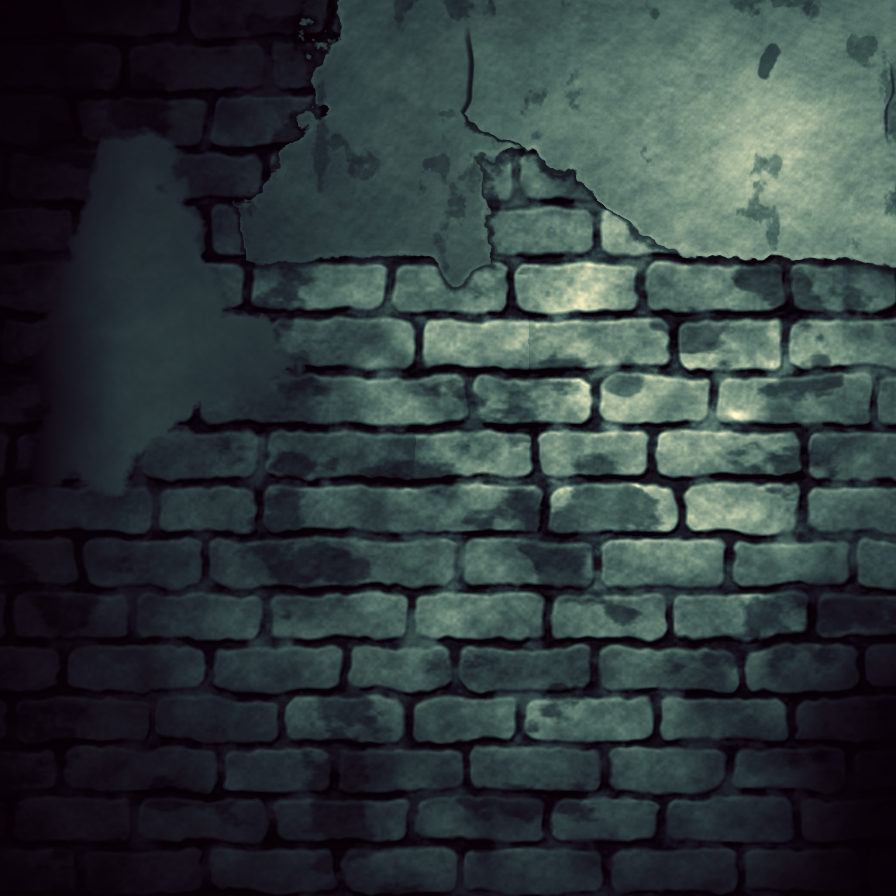
This texture is drawn by a three.js fragment shader. Its source:

```glsl
// Weathered brick wall under torn plaster, lit from the upper right with dark corners.
#define ROW_HEIGHT 0.0592
#define BRICK_WIDTH 0.1458
#define WALL_TOP 0.6484
#define MORTAR_GAP 0.0032
#define CORNER 0.013
#define RELIEF 0.75
#define GRAIN 0.16
#define PLASTER_BASE 0.712
#define TEAR_X 0.512

varying vec2 vUv;

float hash(vec2 p) {
  return fract(sin(dot(p, vec2(127.1, 311.7))) * 43758.5453);
}

float noise(vec2 p) {
  vec2 i = floor(p), f = fract(p);
  f = f * f * (3.0 - 2.0 * f);
  return mix(mix(hash(i), hash(i + vec2(1.0, 0.0)), f.x),
             mix(hash(i + vec2(0.0, 1.0)), hash(i + 1.0), f.x), f.y);
}

float fbm(vec2 p) {
  float sum = 0.0, amp = 0.5;
  for (int i = 0; i < 5; i++) {
    sum += amp * noise(p);
    p = p * 2.07 + vec2(3.1, 7.7);
    amp *= 0.5;
  }
  return sum;
}

float spot(vec2 p, vec2 center, vec2 size) {
  vec2 d = (p - center) / size;
  return exp(-dot(d, d));
}

float segment(vec2 p, vec2 a, vec2 b) {
  vec2 pa = p - a, ba = b - a;
  return length(pa - ba * clamp(dot(pa, ba) / dot(ba, ba), 0.0, 1.0));
}

// Running bond: x = face coverage, y = random tint of the brick
vec2 bricks(vec2 p) {
  p += 0.009 * (vec2(noise(p * 26.0), noise(p * 26.0 + 40.0)) - 0.5);
  p += 0.004 * (vec2(noise(p * 90.0), noise(p * 90.0 + 70.0)) - 0.5);
  float drop = WALL_TOP - p.y;
  float row = (drop - 0.0104 * sin(drop * 5.3)) / ROW_HEIGHT;
  float r = floor(row), f = row - r;
  float odd = mod(r + step(r, 2.5), 2.0);
  float u = (p.x - 0.521 + 0.068 * odd - 0.056 * step(r, -0.5)) / BRICK_WIDTH;
  float j = floor(u + 0.5);
  float joint = j + 0.24 * (hash(vec2(j, r + 20.0)) - 0.5);
  // Some joints are filled, leaving long bricks
  float jointX = p.x + (joint - u) * BRICK_WIDTH;
  float filled = step(abs(jointX - (r < 0.5 ? 0.6 : 0.41)), 0.08) * step(-0.5, r) * step(r, 4.5);
  vec2 inset = vec2(abs(u - joint) * BRICK_WIDTH + 0.013 * filled, min(f, 1.0 - f) * ROW_HEIGHT);
  float edge = CORNER - length(max(CORNER + MORTAR_GAP - inset, 0.0));
  float id = j - step(u, joint);
  return vec2(smoothstep(-0.001, 0.005, edge), hash(vec2(id, r + 51.0)));
}

float wallHeight(vec2 p) {
  return 0.45 * bricks(p).x + 0.9 * fbm(p * vec2(38.0, 46.0));
}

// Tone to colour: violet black, teal, pale olive
vec3 grade(float g) {
  vec3 c = vec3(0.06 + 0.3 * g + 0.73 * g * g, g, 0.05 + 0.85 * g - 0.1 * g * g);
  return c * mix(0.55, 1.0, smoothstep(0.0, 0.06, g));
}

void main() {
  vec2 p = vUv;
  float rough = fbm(p * 24.0) - 0.5;
  float broad = fbm(p * 7.0 + 5.0) - 0.5;
  float grain = noise(p * 260.0) + noise(p * 140.0) - 1.0;

  // Light falling on the bricks
  float light = 0.54 * spot(p, vec2(0.7, 0.62), vec2(0.4, 0.33))
              + 0.17 * spot(p, vec2(0.56, 0.24), vec2(0.42, 0.3));
  light *= 1.0 - 0.8 * smoothstep(0.8, 1.0, p.x) * (1.0 - smoothstep(0.2, 0.42, p.y));

  // Brick faces, mortar and chips
  vec2 brick = bricks(p);
  float slope = wallHeight(p) - wallHeight(p + vec2(-0.0015, 0.004));
  float mortar = 0.14 + 0.6 * smoothstep(0.4, 0.7, fbm(p * 32.0 + 11.0));
  float chips = 1.0 - smoothstep(0.3, 0.4, fbm(p * vec2(13.0, 19.0) + 30.0));
  float tone = light * mix(mortar, 0.9 + 0.35 * brick.y, brick.x);
  tone *= (1.0 - 0.5 * chips) * (1.0 + 0.7 * broad) * (1.0 + 1.2 * rough);
  tone += light * RELIEF * slope;
  tone *= 1.0 + GRAIN * grain;
  tone += 0.45 * spot(p + 0.03 * rough, vec2(0.825, 0.54), vec2(0.016, 0.009));
  tone += 0.15 * brick.x * spot(p, vec2(0.75, 0.555), vec2(0.07, 0.025));

  // Plaster outlines: positive inside
  float bottom = PLASTER_BASE + 0.035 * rough - 0.03 * spot(p, vec2(0.51, 0.7), vec2(0.02, 0.1));
  float tear = 0.876 - 0.727 * (p.x - TEAR_X) + 0.035 * spot(p, vec2(0.64, 0.8), vec2(0.035, 0.3));
  float upper = min(p.y - max(bottom, tear + 0.06 * rough),
                    p.x - TEAR_X - 0.035 * (noise(vec2(p.y * 28.0, 2.0)) - 0.5));
  float left = 0.28 + 0.08 * smoothstep(0.78, 0.9, p.y) + 0.09 * rough;
  float exposed = min(p.x - 0.535, 0.82 - p.y) + 0.07 * rough;
  float plaster = max(upper, min(min(p.y - bottom, p.x - left), -exposed));

  // Plaster shading
  float sheen = 0.27 + 0.39 * spot(p, vec2(0.86, 0.81), vec2(0.28, 0.2));
  sheen *= mix(0.75, 1.0, smoothstep(0.27, 0.45, p.x)) * mix(0.93, 1.0, smoothstep(-0.001, 0.001, upper));
  float bump = fbm(p * 60.0) - fbm((p + vec2(-0.001, 0.003)) * 60.0);
  float scars = smoothstep(0.64, 0.7, fbm(p * vec2(22.0, 17.0) + 80.0));
  sheen *= 1.0 + 0.45 * broad + 0.35 * rough + 0.5 * bump + 0.5 * GRAIN * grain - 0.3 * scars;
  float chipMark = segment(p, vec2(0.852, 0.918), vec2(0.863, 0.942)) + 0.02 * rough;
  sheen *= 1.0 - 0.5 * (1.0 - smoothstep(0.005, 0.009, chipMark));
  float hairline = abs(p.x - 0.983 - 0.03 * (noise(vec2(p.y * 40.0, 8.0)) - 0.5));
  sheen *= 1.0 - 0.55 * (1.0 - smoothstep(0.0, 0.003, hairline)) * smoothstep(0.83, 0.86, p.y) * (1.0 - smoothstep(0.91, 0.94, p.y));

  // Torn edges: shadow outside, pale lip inside
  float gap = smoothstep(-0.008, -0.002, upper) * (1.0 - smoothstep(-0.001, 0.002, upper));
  sheen *= 1.0 - 0.75 * gap * (1.0 - smoothstep(0.94, 0.98, p.y));
  sheen *= 1.0 + 0.15 * spot(vec2(plaster, 0.0), vec2(0.004, 0.0), vec2(0.003, 1.0));
  tone *= mix(1.0, 0.35, smoothstep(-0.012, -0.001, plaster));
  tone = mix(tone, sheen, smoothstep(-0.001, 0.002, plaster));

  // Smooth old plaster patch at the left
  float spread = 0.05 + 0.06 * (1.0 - smoothstep(0.62, 0.8, p.y));
  float patchEdge = min(segment(p, vec2(0.155, 0.8), vec2(0.15, 0.6)) - spread,
                        segment(p, vec2(0.09, 0.5), vec2(0.27, 0.61)) - 0.052) + 0.09 * rough;
  float patchTone = 0.21 * smoothstep(0.0, 0.17, p.x) * mix(1.0, 0.75, smoothstep(0.65, 0.85, p.y));
  patchTone *= 1.0 + 0.6 * broad + 0.3 * rough + 0.3 * GRAIN * grain;
  tone = mix(tone, patchTone, 1.0 - smoothstep(-0.012, 0.004, patchEdge));

  gl_FragColor = vec4(grade(max(tone, 0.0)), 1.0);
}
```
